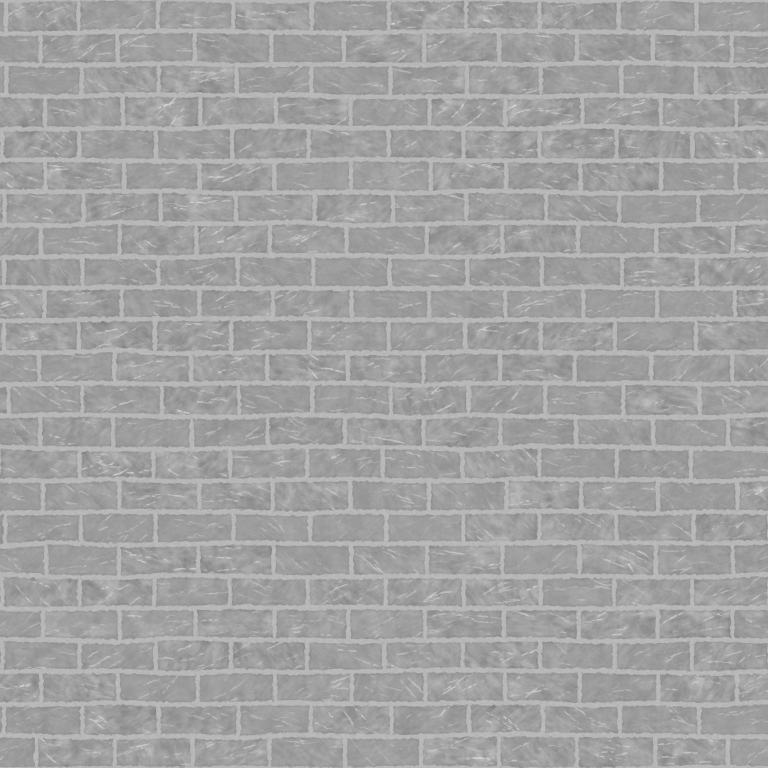
Reproduce this texture procedurally as a WebGL 2 fragment shader.

```glsl
#version 300 es
precision highp float;
// Grey running-bond brick wall with ragged pale mortar and scratched, mottled bricks.

uniform vec2 u_resolution;
out vec4 fragColor;

float hash(vec2 p) {
    return fract(sin(dot(p, vec2(127.1, 311.7))) * 43758.5453);
}

float noise(vec2 p) {
    vec2 cell = floor(p), f = fract(p);
    f = f * f * (3.0 - 2.0 * f);
    return mix(mix(hash(cell), hash(cell + vec2(1, 0)), f.x),
               mix(hash(cell + vec2(0, 1)), hash(cell + vec2(1, 1)), f.x), f.y);
}

float fbm(vec2 p) {
    float sum = 0.0, amplitude = 0.5;
    for (int i = 0; i < 4; i++) {
        sum += amplitude * noise(p);
        p = mat2(1.6, 1.2, -1.2, 1.6) * p + 17.3;
        amplitude *= 0.5;
    }
    return sum / 0.9375;
}

mat2 rotation(float angle) {
    float c = cos(angle), s = sin(angle);
    return mat2(c, -s, s, c);
}

// Thin curved scratches that share a rough direction within each brick
float scratches(vec2 local, vec2 brick, float pixel) {
    float light = 0.0;
    float grain = (hash(brick + 31.0) - 0.5) * 1.3;
    for (int i = 0; i < 9; i++) {
        vec2 seed = brick * 1.37 + float(i) * vec2(7.1, 3.7);
        vec2 centre = (vec2(hash(seed), hash(seed + 5.0)) - 0.5) * vec2(0.08, 0.032);
        vec2 q = rotation(grain + (hash(seed + 9.0) - 0.5) * 0.7) * (local - centre);
        float halfLength = mix(0.006, 0.024, hash(seed + 13.0));
        float offset = abs(q.y - (hash(seed + 17.0) - 0.5) * 14.0 * q.x * q.x
                           - (noise(q.xx * 180.0 + seed) - 0.5) * 0.0012);
        float line = 1.0 - smoothstep(0.0003, 0.0007 + pixel, offset);
        float ends = 1.0 - smoothstep(0.5, 1.0, abs(q.x) / halfLength);
        float broken = smoothstep(0.2, 0.65, noise(q * vec2(260.0, 500.0) + seed));
        light = max(light, line * ends * broken * hash(seed + 21.0));
    }
    return light;
}

void main() {
    vec2 p = gl_FragCoord.xy / u_resolution;
    float pixel = 1.0 / min(u_resolution.x, u_resolution.y);

    // Nearest bed joint, gently waving, gives the course
    float course = p.y * 24.0;
    float bed = round(course);
    float bedOffset = course - bed - (noise(vec2(p.x * 13.0, bed * 5.3)) - 0.5) * 0.12;
    float row = bedOffset < 0.0 ? bed - 1.0 : bed;

    // Nearest upright joint, shifted half a brick on alternate courses
    float along = p.x * 10.0 - 0.5 * mod(row + 1.0, 2.0) - hash(vec2(row, 3.0)) * 0.1;
    float upright = round(along);
    float uprightOffset = along - upright - (hash(vec2(upright, row + 40.0)) - 0.5) * 0.06;
    float column = uprightOffset < 0.0 ? upright - 1.0 : upright;
    vec2 brick = vec2(column, row);
    vec2 local = vec2((along - column - 0.5) / 10.0, (course - row - 0.5) / 24.0);

    // Distance into the brick, with a ragged boundary
    float edge = min(abs(uprightOffset) / 10.0 - 0.0028, abs(bedOffset) / 24.0 - 0.0032);
    edge += (noise(p * 230.0) - 0.5) * 0.0024 + (noise(p * 430.0) - 0.5) * 0.0014;

    // Cloudy stone, more weathered on some bricks than on others
    float wear = mix(0.3, 1.0, hash(brick + 71.0));
    vec2 shift = brick * 3.17;
    float clouds = fbm(p * 70.0 + shift);
    float streaks = fbm(rotation((hash(brick + 53.0) - 0.5) * 2.4) * local * vec2(90.0, 210.0) + shift);
    float stone = 0.612 + (hash(brick + 11.0) - 0.5) * 0.012;
    stone += wear * ((clouds - 0.5) * 0.16 + (streaks - 0.5) * 0.15);
    stone += wear * 0.07 * smoothstep(0.56, 0.8, fbm(p * 48.0 - shift));
    stone += (noise(p * 400.0) - 0.5) * 0.025;
    stone += scratches(local, brick, pixel) * mix(0.08, 0.17, wear);
    stone -= 0.035 * (1.0 - smoothstep(0.0, 0.0035, edge));

    // Fine-grained mortar
    float mortar = 0.72 + (noise(p * 380.0 + 9.0) - 0.5) * 0.035;

    float cover = smoothstep(-0.0006 - 0.5 * pixel, 0.0006 + 0.5 * pixel, edge);
    fragColor = vec4(vec3(mix(mortar, stone, cover)), 1.0);
}
```
